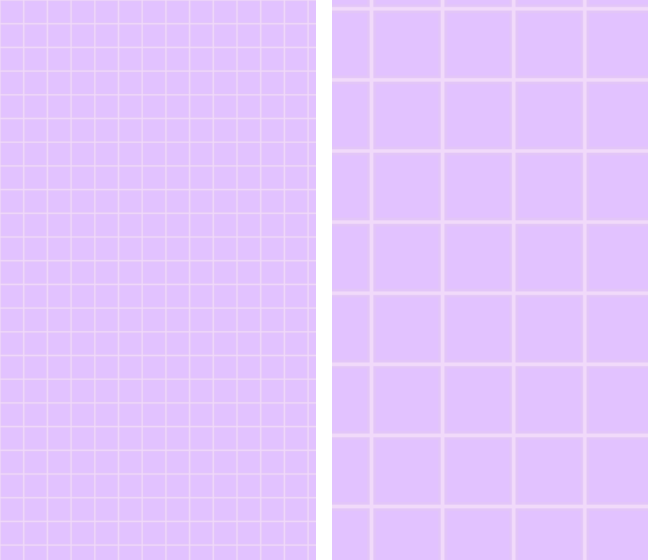
Left: the whole. Right: its middle third, enlarged.
Reproduce this pattern procedurally as a Shadertoy shader.

```glsl
// Thin pale grid lines over a flat lilac ground, in square cells.
// Each line is a faint warm fringe with a brighter core, both drawn from
// the distance to the nearest line with box-filtered pixel coverage.

#define CELL_SIZE     0.075                    // cell side, in canvas widths
#define CORE_WIDTH    0.051                    // bright core, in cells
#define FRINGE_WIDTH  0.125                    // tinted fringe, in cells
#define SOFTNESS      1.4                      // filter width, in pixels
#define GROUND        vec3(0.885, 0.761, 1.0)
#define FRINGE_COLOUR vec3(0.889, 0.775, 0.972)
#define CORE_COLOUR   vec3(0.945, 0.855, 0.98)

// Distance to the nearest vertical (x) and horizontal (y) line, in cells
vec2 gridDistance(vec2 cellPos) {
    return abs(fract(cellPos + 0.5) - 0.5);
}

// Share of a box filter covered by lines, with crossings joined as a union
float gridCoverage(vec2 dist, float width, float filterWidth) {
    vec2 overlap = vec2(0.5 * (width + filterWidth)) - dist;
    vec2 coverage = clamp(overlap, 0.0, min(width, filterWidth)) / filterWidth;
    return 1.0 - (1.0 - coverage.x) * (1.0 - coverage.y);
}

void mainImage(out vec4 fragColor, in vec2 fragCoord) {
    // Cell coordinates, with y running down from the top edge
    float cellPixels = CELL_SIZE * iResolution.x;
    vec2 cellPos = vec2(fragCoord.x, iResolution.y - fragCoord.y) / cellPixels;
    vec2 dist = gridDistance(cellPos);
    float filterWidth = SOFTNESS / cellPixels;

    // Fringe first, then the core on top
    vec3 colour = GROUND;
    colour = mix(colour, FRINGE_COLOUR, gridCoverage(dist, FRINGE_WIDTH, filterWidth));
    colour = mix(colour, CORE_COLOUR, gridCoverage(dist, CORE_WIDTH, filterWidth));

    fragColor = vec4(colour, 1.0);
}
```
